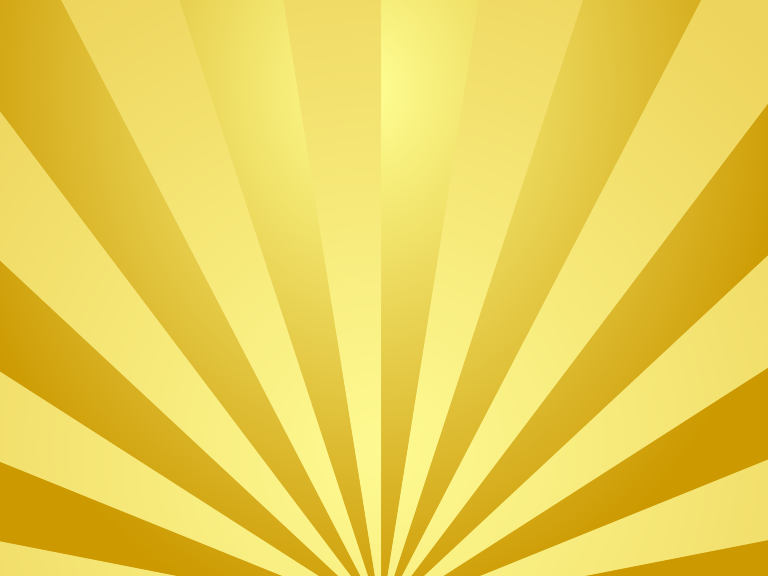
Reproduce this background procedurally as a WebGL 1 fragment shader.

```glsl
precision highp float;

uniform vec2 u_resolution;

// Signed coverage field of 36 equal rays, positive inside the dark ones
float darkRays(vec2 p) {
    p.x /= 0.9;
    float distanceToEdge = sin(18.0 * atan(p.x, p.y)) * length(p) / 18.0;
    float halfPixel = 0.6 / u_resolution.y;
    return smoothstep(-halfPixel, halfPixel, distanceToEdge);
}

void main() {
    // Horizontal zero is mid-canvas, vertical zero is the lower edge
    vec2 p = (gl_FragCoord.xy - vec2(0.5 * u_resolution.x, 0.0)) / u_resolution.y;

    // Pale rays, brightest low in the middle
    float paleFade = min(length(p - vec2(-0.005, 0.22)) / 0.97, 1.0);
    vec3 paleGold = mix(vec3(0.995, 0.98, 0.57), vec3(0.93, 0.83, 0.36), paleFade);

    // Deep rays, lit by an oval glow near the top
    float glowFade = min(length((p - vec2(-0.03, 0.844)) / vec2(0.75, 0.94)), 1.0);
    vec3 deepGold = mix(vec3(1.0, 1.0, 0.58), vec3(0.8, 0.6, 0.0), glowFade);

    // Rays meet just below the canvas
    float dark = darkRays(p - vec2(-0.005, -0.0694));
    gl_FragColor = vec4(mix(paleGold, deepGold, dark), 1.0);
}
```
